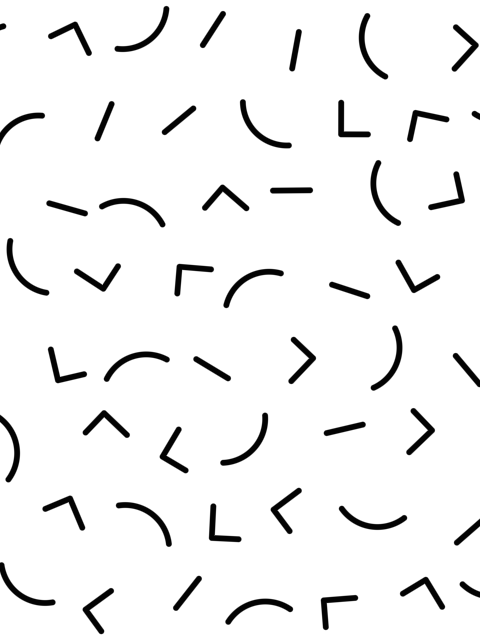
Write a WebGL 1 fragment shader that draws this pattern.

```glsl
precision highp float;
uniform vec2 u_resolution;

const vec3 PAPER = vec3(1.0);
const vec3 INK = vec3(0.01);
const float COLUMNS = 6.0;       // cells across the canvas

// Sizes in cells
const float STROKE = 0.036;      // half the stroke width
const float LINE_HALF = 0.232;
const float LONG_ARM = 0.395;
const float SHORT_ARM = 0.335;
const float ARC_RADIUS = 0.55;
const float ARC_HALF_ANGLE = 0.8;
const float JITTER = 0.15;
const float STAGGER = 0.5;       // shift of every other row
const float MARGIN_SHIFT = 0.25;
const float SEED = 4.0;
const float TAU = 6.2831853;

float hash(vec2 cell, float channel) {
  vec3 p = fract(vec3(cell, channel + SEED) * vec3(0.1031, 0.1130, 0.0973));
  p += dot(p, p.yzx + 33.33);
  return fract((p.x + p.y) * p.z);
}

mat2 rotation(float angle) {
  float s = sin(angle), c = cos(angle);
  return mat2(c, s, -s, c);
}

// Distance to a vertical line centred on the origin
float lineMark(vec2 p, float halfLength) {
  return length(vec2(p.x, p.y - clamp(p.y, -halfLength, halfLength)));
}

// Right angle with a long upward and a short sideways arm
float cornerMark(vec2 p) {
  p += 0.38 * vec2(SHORT_ARM, LONG_ARM);
  float upright = lineMark(p - vec2(0.0, 0.5 * LONG_ARM), 0.5 * LONG_ARM);
  float foot = lineMark(p.yx - vec2(0.0, 0.5 * SHORT_ARM), 0.5 * SHORT_ARM);
  return min(upright, foot);
}

// Circular arc, shifted so its bulk sits on the origin
float arcMark(vec2 p) {
  vec2 tip = vec2(sin(ARC_HALF_ANGLE), cos(ARC_HALF_ANGLE));
  p.x = abs(p.x);
  p.y += ARC_RADIUS * 0.5 * (1.0 + tip.y);
  bool beyondTip = tip.y * p.x > tip.x * p.y;
  return beyondTip ? length(p - ARC_RADIUS * tip) : abs(length(p) - ARC_RADIUS);
}

float markDistance(vec2 point, vec2 cell) {
  float oddRow = mod(cell.y, 2.0);
  vec2 wobble = vec2(hash(cell, 1.0), hash(cell, 2.0)) * 2.0 - 1.0;
  vec2 centre = cell + 0.5 + vec2(STAGGER * oddRow, 0.0) + JITTER * wobble;
  vec2 p = rotation(TAU * hash(cell, 3.0)) * (point - centre);

  // Arcs never adjoin each other, lines and corners mix freely
  float slot = mod(cell.x + 2.0 * oddRow, 3.0);
  if (slot < 0.5) return arcMark(p);
  return hash(cell, 4.0) < 0.52 ? lineMark(p, LINE_HALF) : cornerMark(p);
}

void main() {
  float pixel = COLUMNS / u_resolution.x;
  vec2 point = gl_FragCoord.xy * pixel + vec2(MARGIN_SHIFT, 0.0);
  vec2 home = floor(point);

  // Nearest mark among the surrounding cells
  float nearest = 10.0;
  for (int y = -1; y <= 1; y++) {
    for (int x = -1; x <= 1; x++) {
      vec2 cell = home + vec2(float(x), float(y));
      nearest = min(nearest, markDistance(point, cell));
    }
  }

  float ink = 1.0 - smoothstep(-0.8 * pixel, 0.8 * pixel, nearest - STROKE);
  gl_FragColor = vec4(mix(PAPER, INK, ink), 1.0);
}
```
